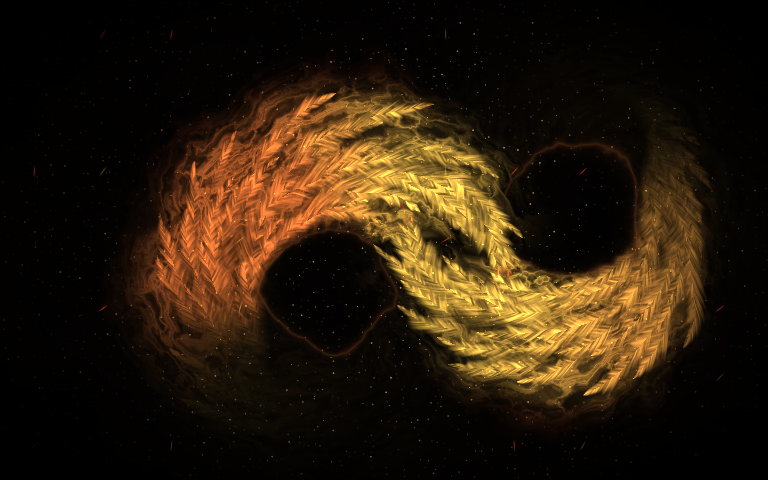
This background is drawn by a Shadertoy shader. Its source:

```glsl
// Two interlocking whirls of feathery fire around dark hollows, with drifting sparks.
// Each whirl lives in polar space: curved plumes with swept barbs are layered over
// streaked noise, then tinted by angle from gold through ember to dim olive.

#define LEFT_CENTER vec2(0.695, 0.406)
#define RIGHT_CENTER vec2(1.198, 0.573)
#define PLUMES 64
#define PLUME_WIDTH 0.050
#define BARB_SWEEP 1.4
#define GOLD vec3(0.98, 0.77, 0.30)
#define EMBER vec3(0.90, 0.45, 0.20)
#define OLIVE vec3(0.42, 0.36, 0.13)
#define CRIMSON vec3(0.80, 0.17, 0.09)
#define HAZE vec3(0.085, 0.062, 0.020)

float hash(vec2 p) {
    vec3 h = fract(vec3(p.xyx) * 0.1031);
    h += dot(h, h.yzx + 33.33);
    return fract((h.x + h.y) * h.z);
}

float noise(vec2 p) {
    vec2 i = floor(p), f = fract(p);
    f = f * f * (3.0 - 2.0 * f);
    return mix(mix(hash(i), hash(i + vec2(1, 0)), f.x),
               mix(hash(i + vec2(0, 1)), hash(i + vec2(1, 1)), f.x), f.y);
}

float fbm(vec2 p) {
    float sum = 0.0, amp = 0.5;
    for (int i = 0; i < 4; i++) {
        sum += amp * noise(p);
        p = mat2(1.6, 1.2, -1.2, 1.6) * p + 7.3;
        amp *= 0.5;
    }
    return sum;
}

// Band limits of a whirl at a given angle
float innerRadius(float a) {
    return 0.14 + 0.19 * smoothstep(0.9, 0.0, a) + 0.09 * smoothstep(3.3, 4.2, a);
}

float outerRadius(float a, float tail) {
    return mix(0.43, tail, smoothstep(1.6, 3.0, a));
}

// Overlapping plumes, each pointing clockwise and slightly outward
float plumes(float r, float a, float tail, float seed) {
    float total = 0.0;
    for (int i = 0; i < PLUMES; i++) {
        vec2 id = vec2(float(i) + 0.5, seed);
        float tip = mix(-0.08, 4.1, (id.x + hash(id) - 0.5) / float(PLUMES));
        float lane = fract(id.x * 0.618 + 0.2 * hash(id + 9.1));
        float radius = mix(innerRadius(tip) + 0.01, outerRadius(tip, tail), lane);
        float span = mix(0.18, 0.34, hash(id + 4.7));
        float s = (a - tip) * radius;
        if (s < 0.0 || s > span) continue;
        float d = r - radius + mix(0.12, 0.55, lane) * s;
        d += 0.018 * (noise(vec2(s * 16.0, id.x * 3.1)) - 0.5);
        float side = abs(d);
        if (side > 0.08) continue;
        float sweep = s + side * BARB_SWEEP;
        float row = id.x * 5.3 + step(0.0, d) * 2.5;
        float spike = noise(vec2(sweep * 75.0, row));
        float width = PLUME_WIDTH * (1.0 - exp(-s / 0.08)) * (0.4 + 1.1 * spike);
        float mask = smoothstep(width + 0.002, width * 0.25, side) * smoothstep(span, span * 0.35, s);
        float barb = noise(vec2(sweep * 190.0, side * 45.0 + row));
        float tone = 0.30 + 0.55 * barb + 0.40 * spike * exp(-side * 50.0);
        total = mix(total, tone, mask);
    }
    return total;
}

// One whirl: q is relative to its centre, with the plume tips toward +x
vec3 whirl(vec2 q, float tail, float warmth, float fadeStart, float seed) {
    float r = length(q), a = atan(q.y, q.x);
    if (a < -1.0) a += 6.28318;
    float warp = fbm(q * 9.0 + seed);
    float fine = fbm(q * 32.0 + seed);
    float inner = innerRadius(a), outer = outerRadius(a, tail);

    // Streaked body and wispy fringe
    float streak = fbm(vec2(r * 48.0 + a * 4.5 + warp * 5.0, a * 5.0 + fine * 2.0));
    float ridge = pow(1.0 - abs(2.0 * streak - 0.95), 3.0);
    float edge = r + (warp - 0.5) * 0.13 + (fine - 0.5) * 0.06;
    float hollow = smoothstep(inner - 0.02, inner + 0.015, r + (warp - 0.5) * 0.07);
    float body = hollow * smoothstep(outer + 0.07, outer - 0.10, edge);
    body *= smoothstep(0.05, 0.75, a + (streak - 0.5) * 0.8);
    float fire = max(plumes(r, a, tail, seed) * hollow, body * (0.12 + 0.5 * ridge));
    fire = fire * (0.72 + 0.55 * streak) + 0.16 * body * ridge;
    fire *= mix(1.0, 0.2, smoothstep(fadeStart, 4.0, a)) * smoothstep(4.9, 3.7, a);
    fire *= 1.0 - 0.55 * smoothstep(outer - 0.06, outer + 0.06, r);

    // Tint by angle, with red at the tips and the outer crest
    vec3 tint = mix(GOLD, EMBER, warmth * smoothstep(0.7, 2.2, a + (warp - 0.5)));
    tint = mix(tint, OLIVE, smoothstep(3.1, 4.2, a));
    float red = smoothstep(0.16, -0.04, a) + 0.8 * smoothstep(0.39, 0.48, r) * smoothstep(0.8, 1.4, a);
    tint = mix(tint, CRIMSON, clamp(red, 0.0, 1.0) * smoothstep(3.4, 2.6, a));

    // Thin smoky rim around the hollow, and faint haze outside it
    float rim = exp(-abs(r - 0.13 + (warp - 0.5) * 0.09) * 230.0);
    float haze = smoothstep(0.07, 0.19, r) * exp(-r * r * 11.0) * (0.25 + 1.1 * warp * ridge);
    return tint * fire * (0.78 + 0.35 * fire) + EMBER * rim * 0.22 + HAZE * haze;
}

// Scattered round embers, one candidate per cell
float embers(vec2 p, float cells, float size) {
    vec2 id = floor(p * cells), f = fract(p * cells);
    vec2 spot = 0.2 + 0.6 * vec2(hash(id + 3.7), hash(id + 8.2));
    return smoothstep(size, size * 0.25, length(f - spot) / cells) * pow(hash(id + 1.9), 5.0);
}

// Rare elongated sparks in red or green
vec3 darts(vec2 p) {
    vec2 id = floor(p * 7.0), f = fract(p * 7.0) - 0.5;
    float turn = 0.5 + 1.2 * hash(id + 6.0);
    f = mat2(cos(turn), -sin(turn), sin(turn), cos(turn)) * f;
    float glow = smoothstep(0.016, 0.0, abs(f.y)) * smoothstep(0.10, 0.02, abs(f.x));
    return glow * step(0.8, hash(id + 2.0)) * mix(CRIMSON, OLIVE, step(0.4, hash(id + 5.0)));
}

void mainImage(out vec4 fragColor, in vec2 fragCoord) {
    vec2 uv = fragCoord / iResolution.xy;
    vec2 p = uv * vec2(1.6, 1.0);
    vec3 color = whirl(p - LEFT_CENTER, 0.41, 1.0, 2.7, 11.0);
    color = max(color, whirl(RIGHT_CENTER - p, 0.29, 0.45, 1.5, 37.0));

    float near = exp(-2.5 * dot(p - vec2(0.9, 0.5), p - vec2(0.9, 0.5)));
    float dust = embers(p, 34.0, 0.0028) + 0.8 * embers(p + 5.0, 60.0, 0.0019);
    color += GOLD * dust * (0.2 + 0.6 * near) + 0.7 * darts(p);
    color += vec3(0.016, 0.007, 0.004) * fbm(p * 7.0);

    vec2 v = uv - 0.5;
    color *= 1.0 - 0.9 * smoothstep(0.18, 0.55, dot(v, v) * 1.3);
    fragColor = vec4(clamp(color, 0.0, 1.0), 1.0);
}
```
